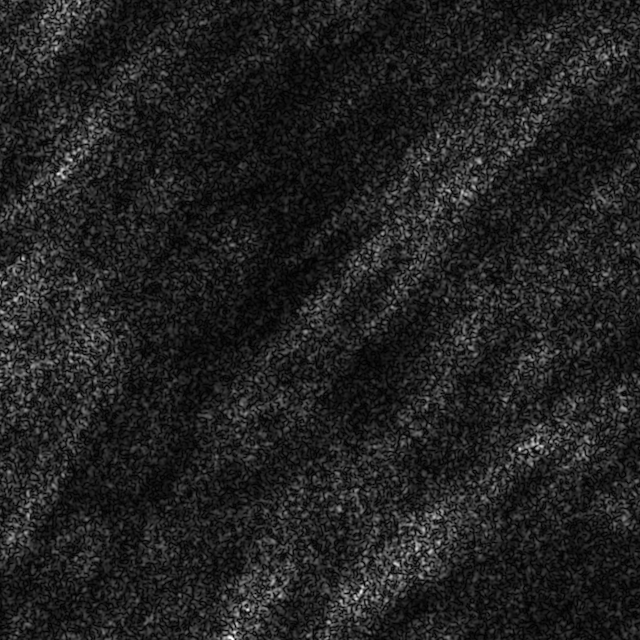
A WebGL 1 fragment shader for this texture:

```glsl
precision highp float;
// Dark grey coherent speckle, brightened along wavering diagonal streaks.

uniform vec2 u_resolution;

// Two random values in 0..1 per cell.
vec2 hash2(vec2 cell) {
  vec3 q = fract(cell.xyx * vec3(0.1031, 0.1030, 0.0973));
  q += dot(q, q.yzx + 33.33);
  return fract((q.xx + q.yz) * q.zy);
}

// Smooth value noise, centred on zero.
float noise(vec2 p) {
  vec2 cell = floor(p);
  vec2 f = fract(p);
  f = f * f * f * (f * (f * 6.0 - 15.0) + 10.0);
  float low = mix(hash2(cell).x, hash2(cell + vec2(1.0, 0.0)).x, f.x);
  float high = mix(hash2(cell + vec2(0.0, 1.0)).x, hash2(cell + 1.0).x, f.x);
  return mix(low, high, f.y) - 0.5;
}

// Amplitude of a smooth complex random field: bright grains, dark winding gaps.
float speckle(vec2 p) {
  vec2 cell = floor(p);
  vec2 field = vec2(0.0);
  float power = 0.0;
  for (int j = -2; j <= 2; j++) {
    for (int i = -2; i <= 2; i++) {
      vec2 neighbour = cell + vec2(float(i), float(j));
      vec2 offset = neighbour + 0.5 - p;
      float weight = exp(-0.69 * dot(offset, offset));
      field += weight * (2.0 * hash2(neighbour + 17.0) - 1.0);
      power += weight * weight;
    }
  }
  return length(field) * sqrt(3.0 / power);
}

// Logarithm of the local brightness, in streaks of several widths.
float streaks(vec2 p) {
  vec2 bent = p + 0.07 * vec2(noise(p * 2.3 + 41.0), noise(p * 2.3 + 73.0));
  bent += 0.02 * vec2(noise(p * 9.0 + 11.0), noise(p * 9.0 + 29.0));
  float angle = 0.98 - 0.15 * p.x;
  vec2 along = vec2(cos(angle), sin(angle));
  vec2 q = vec2(dot(bent, along), dot(bent, vec2(-along.y, along.x))) + 3.0;
  float tone = 0.95 * noise(q * vec2(3.5, 14.0));
  tone += 0.80 * noise(q * vec2(7.0, 27.0) + 57.0);
  tone += 0.55 * noise(q * vec2(20.0, 50.0) + 91.0);
  return tone + 0.50 * noise(p * 3.2 + 130.0);
}

void main() {
  vec2 p = gl_FragCoord.xy / u_resolution.y;
  float grain = pow(speckle(p * 400.0), 1.1);
  float grey = 0.104 * grain * exp(streaks(p));
  gl_FragColor = vec4(vec3(min(grey, 1.0)), 1.0);
}
```
